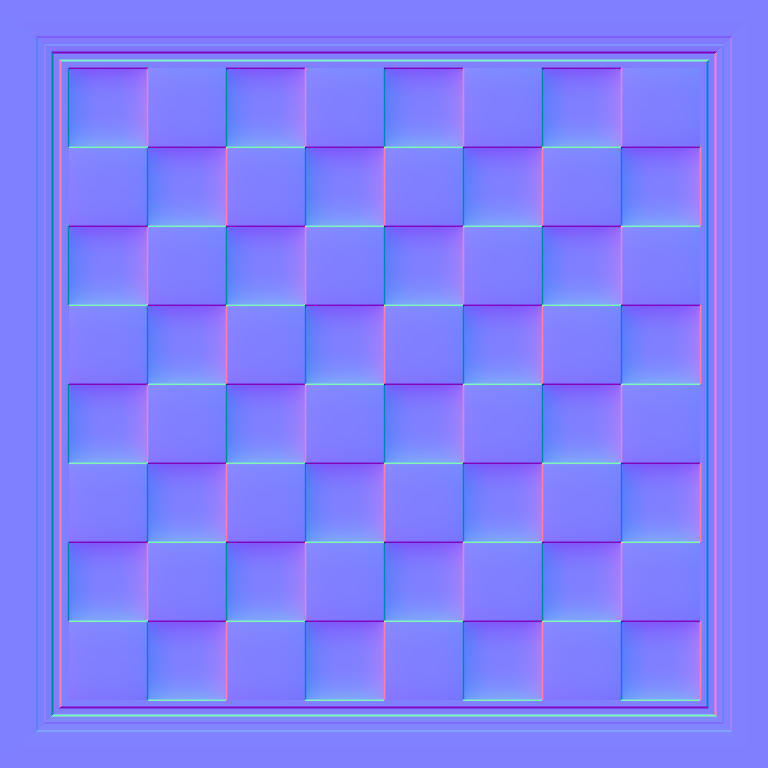
Write a WebGL 1 fragment shader that draws this texture map.

```glsl
precision highp float;
// Tangent-space normal map of an 8 by 8 checkerboard set in a stepped frame.
// Slopes of cell bevels, hard cell edges and concentric frame grooves are
// summed, then packed into colour as a unit normal.
uniform vec2 u_resolution;

// Antialiased thin line at distance d, in canvas units
float thinLine(float d) {
  float px = 1.0 / min(u_resolution.x, u_resolution.y);
  return 1.0 - smoothstep(0.0013 - 0.5 * px, 0.0013 + 0.5 * px, abs(d));
}

// Signed slope of the grid line nearest to "across"; "along" picks the cell.
// On the outer border only sunken cells own an edge.
float gridEdge(float across, float along, float cellSize) {
  float k = clamp(floor(across + 0.5), 0.0, 8.0);
  float side = mod(k + floor(along), 2.0) < 0.5 ? 1.0 : -1.0;
  float owned = 1.0;
  if (k < 0.5) owned = step(side, 0.0);
  if (k > 7.5) owned = step(0.0, side);
  float inBoard = step(0.0, along) * step(along, 8.0);
  return side * owned * inBoard * thinLine((across - k) * cellSize);
}

// Soft bevel inside a cell: strong in sunken cells, faint and reversed in raised
vec2 cellBevel(vec2 p) {
  vec2 cell = floor(p);
  vec2 q = 2.0 * fract(p) - 1.0;
  vec2 a = abs(q);
  vec2 cornerFade = 1.0 - 0.5 * a.yx * a.yx * a.yx * a.yx;
  vec2 sunken = 0.33 * sign(q) * pow(a, vec2(2.3)) * cornerFade;
  vec2 raised = -0.09 * q * a;
  return mod(cell.x + cell.y, 2.0) > 0.5 ? sunken : raised;
}

// Concentric square grooves, strongest at the two inner steps
vec2 frameSlope(vec2 c) {
  vec2 a = abs(c);
  float d = max(a.x, a.y);
  vec2 outward = a.x > a.y ? vec2(sign(c.x), 0.0) : vec2(0.0, sign(c.y));
  float s = -0.92 * thinLine(d - 0.4212) + 0.92 * thinLine(d - 0.4316);
  s += -0.2 * thinLine(d - 0.4414) + 0.25 * thinLine(d - 0.4518);
  // Gentle halo falling away from the frame
  s += 0.1 * step(0.4316, d) * exp(-(d - 0.4316) / 0.016);
  return outward * s;
}

void main() {
  vec2 uv = gl_FragCoord.xy / u_resolution;
  float cellSize = 0.10286;
  vec2 p = (uv - vec2(0.0892, 0.0881)) / cellSize;

  vec2 slope = frameSlope(uv - 0.5);
  vec2 inside = step(vec2(0.0), p) * step(p, vec2(8.0));
  slope += cellBevel(p) * inside.x * inside.y;

  // Hard edges replace the bevel where they run
  vec2 edge = vec2(gridEdge(p.x, p.y, cellSize), gridEdge(p.y, p.x, cellSize));
  slope = mix(slope, 0.92 * edge, max(abs(edge.x), abs(edge.y)));

  // Green runs opposite to the outward slope; rebuild z and pack
  vec2 n = vec2(slope.x, -slope.y);
  n *= min(1.0, 0.95 / max(length(n), 0.001));
  float z = sqrt(1.0 - dot(n, n));
  gl_FragColor = vec4(0.5 + 0.5 * vec3(n, z), 1.0);
}
```
